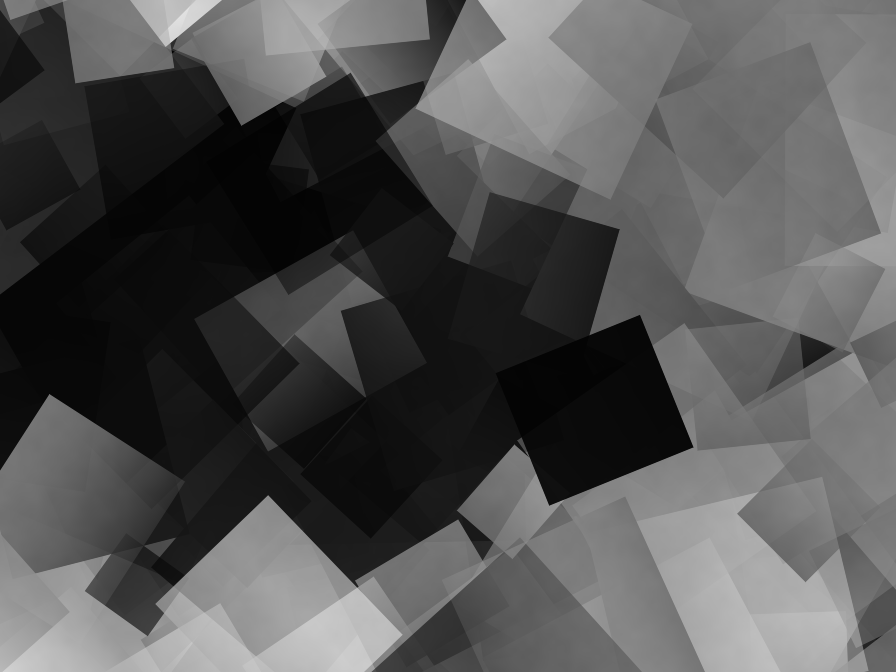
This background is drawn by a Shadertoy shader. Its source:

```glsl
// Overlapping translucent rectangles in greys, gathered around a dark hollow.
// Each sheet takes its tone from a broad light field at its centre, leans
// near a common slant, and fades in opacity from one side to the other.

const int   SHEETS = 160;                    // number of rectangles
const vec2  HALF_SIZE = vec2(0.050, 0.185);  // smallest and largest half side
const vec2  HOLLOW_CENTRE = vec2(0.42, 0.50);
const vec2  HOLLOW_RADII = vec2(0.59, 0.36);
const float HOLLOW_TILT = 0.20;
const float DARK_TONE = 0.055;
const float MID_TONE = 0.48;
const float EDGE_LIGHT = 0.21;               // extra light at top and bottom
const float TONE_SPREAD = 0.29;
const float CONTRARY_SHARE = 0.085;          // sheets with an opposite tone
const float CONTRARY_LIGHT = 0.62;
const float CONTRARY_DARK = 0.03;
const float SLANT = 0.68;                    // common lean, in radians
const float SLANT_SPREAD = 0.80;
const float GRAIN = 0.018;
const float QUARTER_TURN = 1.5707963;

// Integer hash giving a value in 0..1
float hash(uint n) {
    n = n * 747796405u + 2891336453u;
    n = ((n >> ((n >> 28u) + 4u)) ^ n) * 277803737u;
    n = (n >> 22u) ^ n;
    return float(n >> 8u) / 16777216.0;
}

float latticeHash(vec2 cell) {
    return hash(uint(int(cell.x) + 512) * 1619u + uint(int(cell.y) + 512) * 31337u);
}

float valueNoise(vec2 p) {
    vec2 cell = floor(p);
    vec2 f = fract(p);
    f = f * f * (3.0 - 2.0 * f);
    float low = mix(latticeHash(cell), latticeHash(cell + vec2(1, 0)), f.x);
    float high = mix(latticeHash(cell + vec2(0, 1)), latticeHash(cell + vec2(1, 1)), f.x);
    return mix(low, high, f.y);
}

// Broad distribution of light: dark hollow, grey right side, bright rims
float lightField(vec2 p) {
    vec2 q = p - HOLLOW_CENTRE;
    q.y += HOLLOW_TILT * q.x;
    float outside = smoothstep(0.86, 1.04, length(q / HOLLOW_RADII));
    float rim = smoothstep(0.30, 0.08, p.y) * smoothstep(1.25, 0.85, p.x)
              + smoothstep(0.78, 0.98, p.y) * smoothstep(1.10, 0.75, p.x);
    return mix(DARK_TONE, MID_TONE + EDGE_LIGHT * rim, outside);
}

float boxDistance(vec2 p, vec2 halfSize) {
    vec2 d = abs(p) - halfSize;
    return length(max(d, 0.0)) + min(max(d.x, d.y), 0.0);
}

// Lays one sheet over the tone beneath it
float addSheet(float beneath, vec2 p, int index, vec2 canvas, float pixel) {
    uint seed = uint(index) * 16u + 7u;
    float age = float(index) / float(SHEETS);

    // Evenly spread centres, reaching a little past the canvas
    vec2 spread = fract(float(index) * vec2(0.75488, 0.56984) + 0.37);
    vec2 centre = (spread * 1.16 - 0.08) * canvas;

    float side = mix(HALF_SIZE.x, HALF_SIZE.y, hash(seed));
    side *= mix(1.3, 0.95, age);
    vec2 halfSize = side * vec2(1.0, mix(0.8, 1.25, hash(seed + 1u)));

    float lean = SLANT + SLANT_SPREAD * (hash(seed + 2u) + hash(seed + 7u) - 1.0);
    float angle = lean + QUARTER_TURN * floor(4.0 * hash(seed + 8u));
    float c = cos(angle);
    float s = sin(angle);
    vec2 local = mat2(c, -s, s, c) * (p - centre);
    float cover = smoothstep(0.6 * pixel, -0.6 * pixel, boxDistance(local, halfSize));

    // Tone varies more in the light than in the dark
    float tone = lightField(centre);
    float contrary = mix(CONTRARY_LIGHT, CONTRARY_DARK, smoothstep(0.2, 0.35, tone));
    tone += (hash(seed + 3u) - 0.5) * TONE_SPREAD * mix(0.3, 1.6, tone);
    if (hash(seed + 4u) < CONTRARY_SHARE) tone = contrary;

    // Shade and opacity run along the local y axis
    float along = clamp(local.y / halfSize.y * 0.5 + 0.5, 0.0, 1.0);
    tone *= 1.0 + 0.4 * (along - 0.5);
    float nearOpacity = mix(0.60, 1.0, hash(seed + 5u));
    float farOpacity = nearOpacity * mix(0.1, 1.0, hash(seed + 6u));
    float opacity = mix(nearOpacity, farOpacity, along);

    return mix(beneath, clamp(tone, 0.005, 0.9), cover * opacity);
}

void mainImage(out vec4 fragColor, in vec2 fragCoord) {
    float pixel = 1.0 / iResolution.y;
    vec2 p = fragCoord * pixel;
    vec2 canvas = iResolution.xy * pixel;

    float tone = lightField(p);
    for (int i = 0; i < SHEETS; i++) {
        tone = addSheet(tone, p, i, canvas, pixel);
    }

    // Faint mottling, stronger on light sheets
    float mottle = valueNoise(p * 38.0) + 0.5 * valueNoise(p * 90.0) - 0.75;
    tone += GRAIN * mottle * smoothstep(0.0, 0.4, tone);

    fragColor = vec4(vec3(clamp(tone, 0.0, 1.0)), 1.0);
}
```
